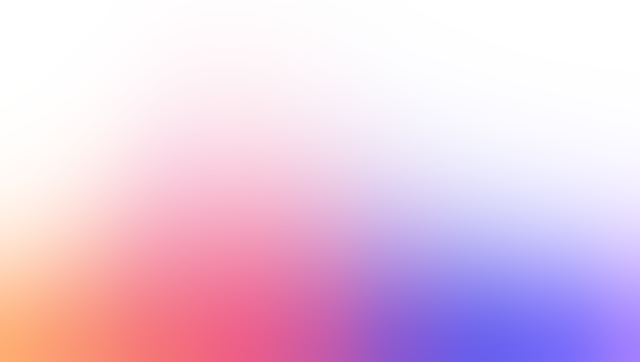
A Shadertoy shader for this background:

```glsl
// A soft glow rising from the lower edge into white: peach, rose, violet, lilac.
// A smooth horizontal colour ramp is faded upward by a Gaussian whose reach
// swells left of centre, with a cooler rose tint in the upper part of that swell.

// Blends evenly spaced colour stops with a normalised Gaussian kernel.
vec3 glowRamp(float x) {
    vec3 stops[9] = vec3[9](
        vec3(1.00, 0.69, 0.44), vec3(0.98, 0.58, 0.45), vec3(0.96, 0.45, 0.46),
        vec3(0.94, 0.36, 0.52), vec3(0.80, 0.35, 0.65), vec3(0.52, 0.34, 0.83),
        vec3(0.39, 0.37, 0.93), vec3(0.45, 0.41, 0.98), vec3(0.66, 0.51, 1.00));
    vec3 sum = vec3(0.0);
    float total = 0.0;
    for (int i = 0; i < 9; i++) {
        float d = x * 8.0 - float(i);
        float weight = exp(-2.0 * d * d);
        sum += weight * stops[i];
        total += weight;
    }
    return sum / total;
}

// Height scale of the glow: a lopsided swell on a gently rising base.
float glowReach(float x) {
    float d = (x - 0.33) / (x < 0.33 ? 0.22 : 0.36);
    return mix(0.29, 0.335, x) + 0.19 * exp(-d * d);
}

void mainImage(out vec4 fragColor, in vec2 fragCoord) {
    vec2 uv = fragCoord / iResolution.xy;

    // Rose tint that strengthens with height
    float d = (uv.x - 0.28) / 0.13;
    float tint = min(1.4 * uv.y, 0.8) * exp(-d * d);
    vec3 glow = mix(glowRamp(uv.x), vec3(0.92, 0.37, 0.63), tint);

    // Vertical fade into white
    float h = uv.y / glowReach(uv.x);
    vec3 color = mix(vec3(1.0), glow, exp(-h * h));

    fragColor = vec4(color, 1.0);
}
```
